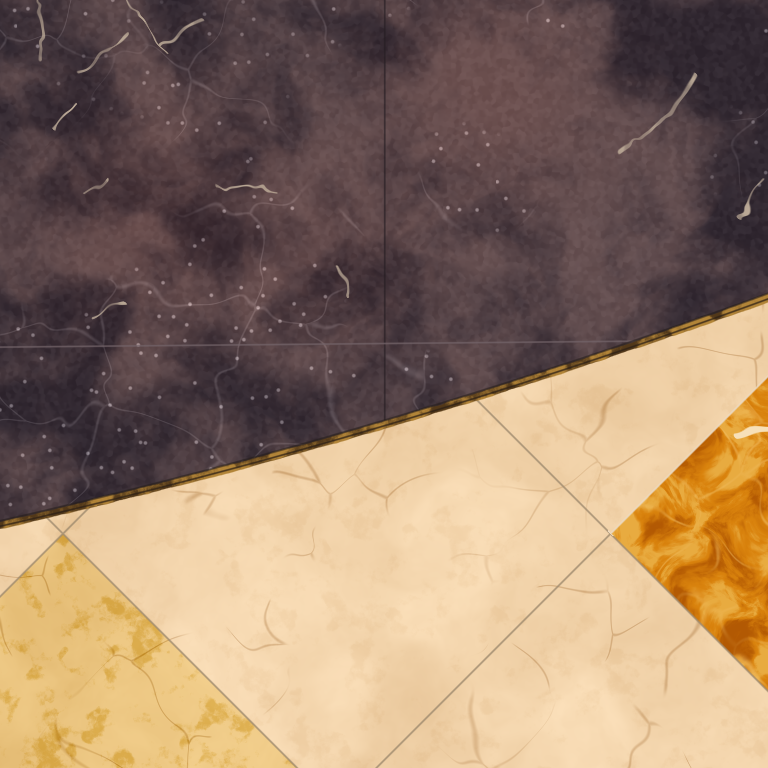
Write a Shadertoy shader that draws this texture.

```glsl
// Stone floor: clouded dark marble above a curved brass strip, and below it
// a diagonal grid of cream, honey and amber tiles. The stones use smooth
// cellular noise; veins are sine-bent segments and warped cell borders.

vec2 hash2(vec2 p) {
    vec2 q = vec2(dot(p, vec2(127.1, 311.7)), dot(p, vec2(269.5, 183.3)));
    return fract(sin(q) * 43758.5);
}

// Smooth blend of random cell values, 0 to 1
float cellCloud(vec2 p) {
    vec2 cell = floor(p), f = p - cell;
    float sum = 0.0, total = 0.0;
    for (int j = -1; j <= 1; j++)
    for (int i = -1; i <= 1; i++) {
        vec2 o = vec2(i, j), r = hash2(cell + o), d = o + r - f;
        float w = exp(-7.0 * dot(d, d));
        sum += w * fract(r.x * 7.3 + r.y * 5.1);
        total += w;
    }
    return sum / total;
}

float fractalCloud(vec2 p) {
    float sum = 0.0, amp = 0.5;
    for (int i = 0; i < 5; i++) {
        sum += amp * cellCloud(p);
        p = mat2(1.6, 1.2, -1.2, 1.6) * p + 3.7;
        amp *= 0.55;
    }
    return sum / 1.055;
}

// x: nearest distance, y: gap to the second nearest, z: random cell value
vec3 cells(vec2 p) {
    vec2 cell = floor(p), f = p - cell;
    vec3 best = vec3(9.0, 9.0, 0.0);
    for (int j = -1; j <= 1; j++)
    for (int i = -1; i <= 1; i++) {
        vec2 o = vec2(i, j), r = hash2(cell + o);
        float d = length(o + r - f);
        if (d < best.x) best = vec3(d, best.x, fract(r.x * 9.7 + r.y * 3.3));
        else best.y = min(best.y, d);
    }
    return vec3(best.x, best.y - best.x, best.z);
}

vec2 bend(vec2 p, float freq, float amp) {
    vec2 a = sin(p.yx * freq + 2.0 * sin(p * freq * 0.7 + 1.0));
    return p + amp * (a + 0.5 * sin(p.yx * freq * 2.3 + a.yx * 2.0));
}

float segment(vec2 p, vec2 a, vec2 b) {
    vec2 ab = b - a;
    return length(p - a - ab * clamp(dot(p - a, ab) / dot(ab, ab), 0.0, 1.0));
}

float line(float dist, float halfWidth, float px) {
    return 1.0 - smoothstep(halfWidth - px, halfWidth + px, abs(dist));
}

float spot(vec2 p, vec2 center, float radius) {
    vec2 d = (p - center) / radius;
    return exp(-dot(d, d));
}

const vec4 VEINS[12] = vec4[12](
    vec4(.169, 1.0, .215, .928), vec4(.208, .941, .262, .972), vec4(.053, 1.0, .054, .922),
    vec4(.104, .909, .163, .954), vec4(.069, .833, .096, .862), vec4(.280, .758, .359, .753),
    vec4(.805, .801, .862, .844), vec4(.862, .844, .904, .902), vec4(.963, .714, .995, .766),
    vec4(.111, .745, .141, .766), vec4(.124, .589, .159, .604), vec4(.440, .655, .456, .616));

vec3 darkMarble(vec2 p, float px) {
    vec2 q = bend(p, 17.0, 0.012);
    float warm = spot(p, vec2(.20, .72), .17) + spot(p, vec2(.64, .88), .15) + 0.6 * spot(p, vec2(.44, .66), .12);
    float shade = fractalCloud(q * 9.0) + 0.16 * warm - 0.10 * spot(p, vec2(.05, .42), .25) - 0.05 * smoothstep(.7, 1.0, p.x);
    vec3 col = mix(vec3(.19, .155, .19), vec3(.40, .315, .32), smoothstep(.22, .85, shade));
    col += vec3(.025, .0, -.008) * warm + 0.05 * (cellCloud(p * 170.0) - 0.5);
    // Pale flecks and faint hairlines
    vec3 fleck = cells(p * 48.0);
    float patchy = smoothstep(.46, .66, cellCloud(p * 7.0 + 4.0));
    col += 0.28 * patchy * step(.72, fleck.z) * (1.0 - smoothstep(.05, .17, fleck.x));
    float hair = cells(bend(p, 35.0, 0.01) * 7.0).y;
    col += 0.09 * patchy * (1.0 - smoothstep(.0, .03, hair));
    // Main veins
    vec2 v = bend(p, 85.0, 0.003);
    float vein = 0.0;
    for (int i = 0; i < 12; i++) {
        float width = 0.0007 + 0.0022 * cellCloud(p * 45.0 + float(i));
        vein = max(vein, line(segment(v, VEINS[i].xy, VEINS[i].zw), width, px));
    }
    col = mix(col, vec3(.76, .69, .61), vein * (0.45 + 0.5 * cellCloud(p * 60.0)));
    // Square joints
    col = mix(col, vec3(.14, .11, .13), 0.65 * line(p.x - 0.501, 0.0011, px));
    return mix(col, vec3(.45, .39, .41), 0.75 * line(p.y - 0.548 - 0.0094 * p.x, 0.0011, px));
}

vec3 creamStone(vec2 p, float honey) {
    float shade = fractalCloud(bend(p, 20.0, 0.01) * 8.0);
    vec3 col = mix(vec3(.95, .83, .67), vec3(.92, .77, .50), honey);
    col += (shade - 0.5) * vec3(.09, .12, .15);
    float crack = cells(bend(p, 28.0, 0.014) * 8.0).y;
    float rare = smoothstep(.5, .75, cellCloud(p * 14.0));
    col -= vec3(.10, .13, .15) * rare * (1.0 - smoothstep(.0, .035, crack));
    float grain = smoothstep(.55, .8, fractalCloud(p * 38.0));
    return col - grain * mix(vec3(.02, .03, .04), vec3(.07, .11, .22), honey);
}

vec3 amberStone(vec2 p, float px) {
    vec2 q = bend(p, 38.0, 0.010);
    float shade = fractalCloud(q * 24.0) + 0.12 * smoothstep(.45, .15, p.y) - 0.04;
    vec3 col = mix(vec3(.70, .35, .01), vec3(.85, .51, .05), smoothstep(.25, .52, shade));
    col = mix(col, vec3(.91, .67, .25), smoothstep(.50, .68, shade));
    float web = 1.0 - smoothstep(.0, .07, cells(q * 13.0).y);
    col = mix(col, vec3(.95, .75, .40), 0.6 * web * cellCloud(p * 25.0));
    return mix(col, vec3(.97, .88, .72), line(segment(q, vec2(.95, .427), vec2(1.01, .447)), 0.004, px));
}

vec3 diagonalTiles(vec2 p, float px) {
    // Diagonal axes; joints fall on whole numbers
    const float PITCH = 0.713;
    vec2 g = (vec2(p.x + p.y, p.x - p.y) - vec2(.387, .490)) / PITCH;
    vec2 joint = (g - floor(g + 0.5)) * PITCH * 0.7071;
    float edge = px / PITCH;
    float honey = smoothstep(edge, -edge, g.x) * smoothstep(-edge, edge, g.y + 1.0);
    float amber = smoothstep(-edge, edge, g.x - 1.0) * smoothstep(-edge, edge, g.y);
    vec3 col = mix(creamStone(p, honey), amberStone(p, px), amber);
    vec3 grout = mix(vec3(.62, .54, .43), vec3(.92, .86, .78), step(1.0, g.x) * step(abs(joint.y), 0.005));
    float seam = max(line(joint.x, 0.0012, px), line(joint.y, 0.0012, px));
    return mix(col, grout, 0.8 * seam);
}

void mainImage(out vec4 fragColor, in vec2 fragCoord) {
    vec2 p = fragCoord / iResolution.xy;
    float px = 0.8 / min(iResolution.x, iResolution.y);
    // Signed distance to the shallow arc dividing the floor
    float slope = 0.227 + 0.138 * p.x;
    float arc = (p.y - 0.316 - p.x * (0.227 + 0.069 * p.x)) / sqrt(1.0 + slope * slope);
    vec3 col = mix(diagonalTiles(p, px), darkMarble(p, px), smoothstep(-px, px, arc));
    // Worn brass strip with dark grooves
    float wear = fractalCloud(p * 42.0);
    vec3 brass = mix(vec3(.32, .22, .10), vec3(.70, .52, .22), smoothstep(.3, .7, wear));
    col = mix(col, brass, line(arc, 0.0035 + 0.003 * wear, px));
    col = mix(col, vec3(.17, .12, .08), 0.75 * line(arc + 0.0012, 0.0011, px));
    col = mix(col, vec3(.14, .11, .10), 0.6 * line(arc - 0.0055, 0.0013, px));
    fragColor = vec4(clamp(col, 0.0, 1.0), 1.0);
}
```
